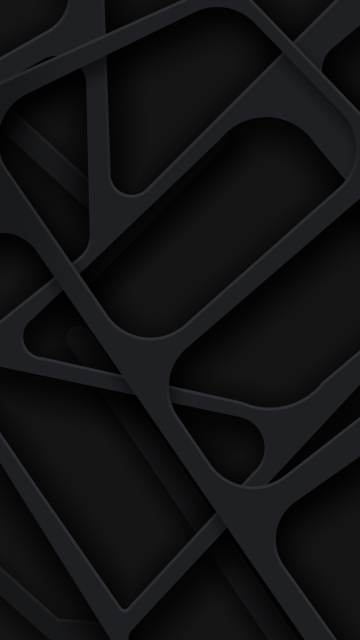
A WebGL 2 fragment shader for this background:

```glsl
#version 300 es
precision highp float;
// Layered dark lattice: rounded cut-out sheets stacked with soft shadows and lit rims.

uniform vec2 u_resolution;
out vec4 fragColor;

const float CANVAS_HEIGHT = 7.68;
const vec3 FLOOR_COLOR = vec3(0.082, 0.082, 0.088);
const vec3 DEEP_COLOR  = vec3(0.092, 0.094, 0.102);
const vec3 MID_COLOR   = vec3(0.122, 0.126, 0.140);
const vec3 FRONT_COLOR = vec3(0.120, 0.125, 0.136);
const vec3 RIM_COLOR   = vec3(0.070, 0.070, 0.076);
const vec2 SHADOW_SHIFT = vec2(0.05, 0.13);

// Centre of the arc that rounds corner v with radius r
vec2 arcCentre(vec2 before, vec2 v, vec2 after, float r) {
  vec2 u = normalize(before - v), w = normalize(after - v);
  return v + normalize(u + w) * r / sqrt(0.5 - 0.5 * dot(u, w));
}

// Signed distance to a convex quad with one radius per corner, negative inside
float hole(vec2 p, vec2 a, vec2 b, vec2 c, vec2 d, vec4 r) {
  vec2 v[4] = vec2[4](arcCentre(d, a, b, r.x), arcCentre(a, b, c, r.y),
                      arcCentre(b, c, d, r.z), arcCentre(c, d, a, r.w));
  float outer = 1e5, inner = 1e5;
  bool inside = true;
  for (int i = 0; i < 4; i++) {
    int j = (i + 1) % 4;
    vec2 edge = v[j] - v[i], q = p - v[i];
    float h = clamp(dot(q, edge) / dot(edge, edge), 0.0, 1.0);
    float dist = length(q - edge * h), radius = mix(r[i], r[j], h);
    outer = min(outer, dist - radius);
    inner = min(inner, dist + radius);
    inside = inside && edge.x * q.y - edge.y * q.x > 0.0;
  }
  return inside ? -inner : outer;
}

float strut(vec2 p, vec2 a, vec2 b, float halfWidth) {
  vec2 edge = b - a, q = p - a;
  return length(q - edge * clamp(dot(q, edge) / dot(edge, edge), 0.0, 1.0)) - halfWidth;
}

// Sheets: negative on the material, positive in the openings
float frontSheet(vec2 p) {
  float d = hole(p, vec2(-0.32, 1.44), vec2(2.74, -0.05), vec2(4.55, 1.82), vec2(1.69, 4.36), vec4(0.62));
  d = min(d, hole(p, vec2(1.82, 4.54), vec2(7.0, 0.07), vec2(7.0, 2.91), vec2(2.9, 6.11), vec4(0.62)));
  d = min(d, hole(p, vec2(3.09, 6.34), vec2(7.0, 3.6), vec2(9.0, 9.0), vec2(7.0, 11.82), vec4(0.55)));
  d = min(d, hole(p, vec2(0.25, 2.74), vec2(5.0, 9.63), vec2(-3.0, 12.0), vec2(-4.0, 3.6), vec4(0.5)));
  d = min(d, hole(p, vec2(2.5, -0.55), vec2(4.0, -4.0), vec2(8.0, -2.0), vec2(6.5, 3.61), vec4(0.1)));
  d = min(d, hole(p, vec2(-3.0, 2.33), vec2(-3.0, -4.0), vec2(3.0, -4.0), vec2(3.2, -0.46), vec4(0.1)));
  return -d;
}

float midSheet(vec2 p) {
  float d = hole(p, vec2(1.35, 2.67), vec2(1.2, -1.5), vec2(5.0, -2.0), vec2(5.0, -0.98), vec4(0.25, 0.1, 0.1, 0.1));
  d = min(d, hole(p, vec2(-3.0, 2.75), vec2(1.02, 0.42), vec2(1.08, 2.98), vec2(-3.0, 6.25), vec4(0.35)));
  d = min(d, hole(p, vec2(-3.0, 2.4), vec2(-3.0, -3.0), vec2(0.85, -3.0), vec2(0.82, 0.22), vec4(0.5)));
  d = min(d, hole(p, vec2(0.02, 4.18), vec2(3.25, 1.08), vec2(5.22, 3.45), vec2(3.45, 4.96), vec4(0.25, 0.7, 0.5, 0.8)));
  d = min(d, hole(p, vec2(-0.62, 4.27), vec2(3.53, 5.14), vec2(1.49, 7.34), vec2(0.42, 5.8), vec4(0.2, 0.38, 0.05, 0.1)));
  d = min(d, hole(p, vec2(1.5, 7.65), vec2(7.0, 1.73), vec2(8.0, 9.0), vec2(4.4, 11.85), vec4(0.15)));
  d = min(d, hole(p, vec2(-1.0, 3.95), vec2(3.0, 10.35), vec2(-1.0, 12.0), vec2(-3.0, 8.0), vec4(0.1)));
  d = min(d, hole(p, vec2(3.7, 0.82), vec2(6.0, -1.1), vec2(8.0, 2.0), vec2(6.0, 3.2), vec4(0.35)));
  return -d;
}

float deepStruts(vec2 p) {
  float d = strut(p, vec2(-0.5, 0.9), vec2(1.2, 2.46), 0.14);
  d = min(d, strut(p, vec2(0.95, 4.06), vec2(3.55, 7.9), 0.15));
  d = min(d, strut(p, vec2(1.0, 3.3), vec2(2.6, 1.65), 0.14));
  d = min(d, strut(p, vec2(-0.3, 6.7), vec2(0.65, 7.55), 0.13));
  return min(d, strut(p, vec2(0.65, 7.55), vec2(1.4, 7.6), 0.13));
}

// Light left over beside a sheet that casts a soft shadow
float shade(float d, float reach, float strength) {
  return 1.0 - strength * (1.0 - smoothstep(-0.15, reach, d));
}

// Lay a sheet over what is below, with a bright rim on edges that face up
vec3 layOver(vec3 below, vec3 color, float d, float pixel, float rimGain) {
  vec2 slope = vec2(dFdx(d), -dFdy(d)) / pixel;
  float facing = smoothstep(-0.2, 0.9, dot(slope, vec2(0.1, -1.0)));
  float rim = facing * smoothstep(0.045, 0.025, -d);
  return mix(below, color + RIM_COLOR * rim * rimGain, smoothstep(0.7 * pixel, -0.7 * pixel, d));
}

void main() {
  float pixel = CANVAS_HEIGHT / u_resolution.y;
  vec2 p = vec2(gl_FragCoord.x, u_resolution.y - gl_FragCoord.y) * pixel;
  vec2 lit = p - SHADOW_SHIFT;
  float frontShadow = frontSheet(lit), midShadow = midSheet(lit);

  // Floor and deep struts, darkened by both sheets above
  vec3 color = FLOOR_COLOR * shade(deepStruts(lit), 0.3, 0.6);
  color = layOver(color, DEEP_COLOR, deepStruts(p), pixel, 0.5);
  color *= shade(frontShadow, 0.5, 0.75) * shade(midShadow, 0.5, 0.8);

  // Middle sheet under a tighter shadow, then the front sheet
  color = layOver(color, MID_COLOR, midSheet(p), pixel, 0.9);
  color *= shade(frontShadow, 0.2, 0.5);
  vec3 front = FRONT_COLOR * mix(0.78, 1.0, smoothstep(0.0, 1.1, p.x));
  color = layOver(color, front, frontSheet(p), pixel, 0.9);
  fragColor = vec4(color, 1.0);
}
```
